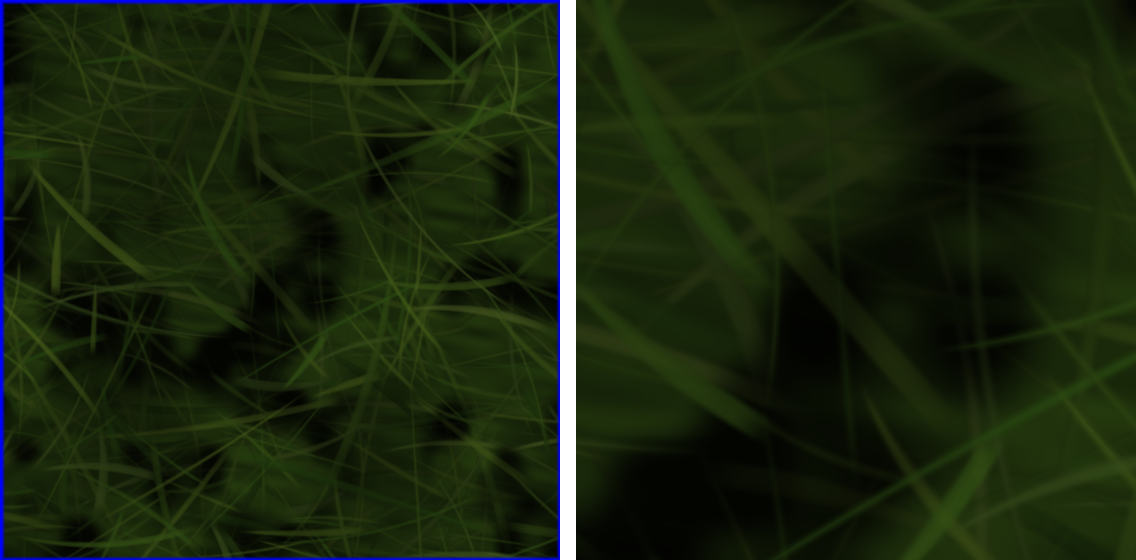
Left, the full canvas; right, a detail of the centre.
A Shadertoy shader for this texture:

```glsl
// Dim, tangled grass inside a thin soft blue frame.
// Curved tapering blades are painted over a streaky green undergrowth, from the
// shaded depths up to the lit top, with noise opening small dark gaps.

vec4 hash4(float n) {
    return fract(sin(n * vec4(12.9898, 78.233, 39.346, 53.117)) * 43758.5453);
}

float hash(vec2 p) {
    return fract(sin(dot(p, vec2(12.9898, 78.233))) * 43758.5453);
}

float valueNoise(vec2 p) {
    vec2 cell = floor(p), f = fract(p);
    f = f * f * (3.0 - 2.0 * f);
    return mix(mix(hash(cell), hash(cell + vec2(1, 0)), f.x),
               mix(hash(cell + vec2(0, 1)), hash(cell + vec2(1, 1)), f.x), f.y);
}

// x: coverage, y: position across the blade from -1 to 1
vec2 blade(vec2 p, float angle, float halfLength, float width, float bend) {
    float c = cos(angle), s = sin(angle);
    p = vec2(c * p.x + s * p.y, c * p.y - s * p.x);
    float along = p.x / halfLength;
    if (abs(along) > 1.0) return vec2(0.0);
    float across = p.y - bend * halfLength * (along * along - 0.3);
    float taper = width * (1.0 - 0.6 * smoothstep(-0.3, 1.0, along));
    float cover = 1.0 - smoothstep(-0.0025, 0.003, abs(across) - taper);
    cover *= 1.0 - smoothstep(0.6, 1.0, abs(along));
    return vec2(cover, clamp(across / taper, -1.0, 1.0));
}

vec3 grass(vec2 uv) {
    float clumps = 0.65 * valueNoise(uv * 9.0 + 3.7) + 0.35 * valueNoise(uv * 21.0);
    float gap = smoothstep(0.15, 0.5, clumps);
    float streaks = valueNoise(vec2(uv.x * 14.0, uv.y * 55.0 + uv.x * 9.0));
    vec3 color = vec3(0.11, 0.175, 0.042) * mix(0.12, 1.0, gap) * mix(0.65, 1.1, streaks);

    const int COUNT = 620;
    for (int i = 0; i < COUNT; i++) {
        float height = float(i) / float(COUNT);
        vec4 place = hash4(float(i) + 1.0);
        vec4 look = fract(place.wxyz * 37.31 + 0.17);

        // Most blades lie flat, a smaller share stands upright
        float lean = place.z * 2.0 - 1.0;
        float angle = 1.57 * lean * sqrt(abs(lean)) - 0.12;
        if (look.w > 0.5) angle += 3.14159;
        float halfLength = mix(0.07, 0.27, place.w * place.w);
        float width = mix(0.0022, 0.0085, look.x * look.x);
        vec2 center = place.xy * 1.2 - 0.1;
        vec2 shape = blade(uv - center, angle, halfLength, width, (look.y - 0.5) * 0.35);
        if (shape.x <= 0.0) continue;

        vec3 tint = mix(vec3(0.120, 0.220, 0.050), vec3(0.225, 0.290, 0.078), look.z);
        tint = mix(tint, vec3(0.25, 0.30, 0.13), 0.5 * step(0.85, look.y));
        float light = mix(0.55, 1.06, height) * mix(0.82, 1.18, look.w);
        light *= mix(mix(0.25, 1.0, gap), 1.0, smoothstep(0.3, 1.0, height));
        light *= 1.0 - 0.1 * abs(shape.y) + 0.06 * shape.y;
        color = mix(color, tint * light, shape.x * mix(0.55, 0.8, look.x));
    }
    // Broad patches of light and shade
    return color * mix(0.76, 1.3, valueNoise(uv * 4.5 + 9.0));
}

void mainImage(out vec4 fragColor, in vec2 fragCoord) {
    vec2 uv = fragCoord / iResolution.xy;
    vec3 color = grass(uv);

    // Frame, slightly thicker at the left and top
    vec2 inset = min(uv - vec2(0.0062, 0.0036), vec2(0.9964, 0.9942) - uv);
    float frame = 1.0 - smoothstep(-0.0042, 0.0042, min(inset.x, inset.y));
    fragColor = vec4(mix(color, vec3(0.0, 0.0, 0.99), frame), 1.0);
}
```
